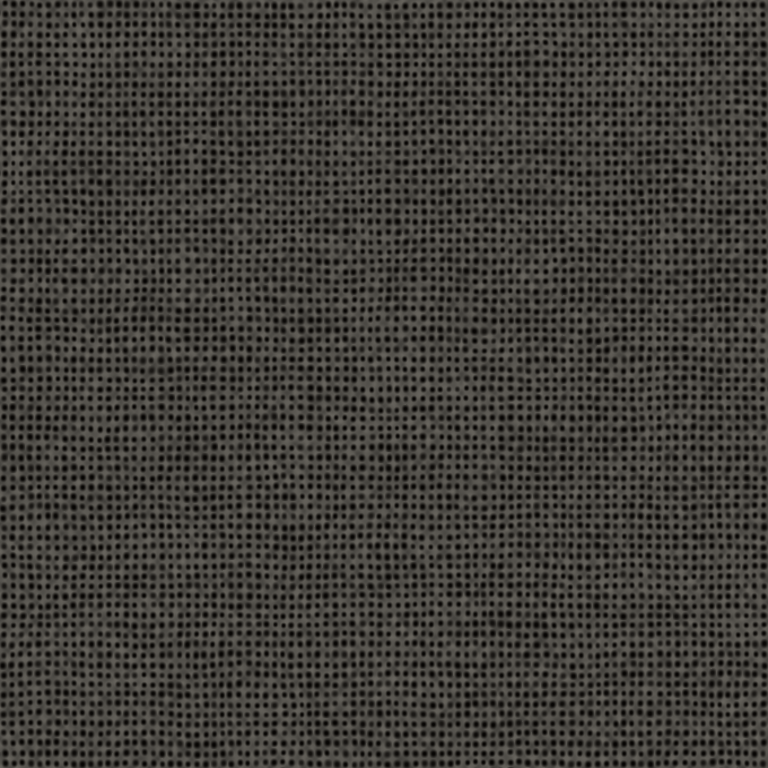
Give the GLSL for this texture, as a WebGL 2 fragment shader.

```glsl
#version 300 es
precision highp float;
// Dark grey-brown plain-woven cloth with small soft holes between uneven threads.

uniform vec2 u_resolution;
out vec4 outColor;

const vec2 THREADS = vec2(88.0, 78.0);            // repeats across and down
const vec3 PIT_COLOR = vec3(0.025, 0.017, 0.010);
const vec3 THREAD_COLOR = vec3(0.335, 0.325, 0.303);
const float HOLE_CORE = 0.06;                     // radii in thread spacings
const float HOLE_EDGE = 0.50;
const float HOLE_POWER = 2.2;                     // 2 is round, more is squarer
const float HOLE_VARIATION = 0.30;
const float DEPTH_VARIATION = 0.30;
const float CENTER_JITTER = 0.14;
const float WOBBLE = 0.35;                        // slow drift of the threads
const float SLUB = 0.09;                          // thick and thin stretches
const float WEAVE_RELIEF = 0.10;
const float GRAIN = 0.22;

float hash(vec2 p) {
  vec3 q = fract(vec3(p.xyx) * 0.1031);
  q += dot(q, q.yzx + 33.33);
  return fract((q.x + q.y) * q.z);
}

float noise(vec2 p) {
  vec2 cell = floor(p);
  vec2 f = fract(p);
  f = f * f * (3.0 - 2.0 * f);
  float low = mix(hash(cell), hash(cell + vec2(1.0, 0.0)), f.x);
  float high = mix(hash(cell + vec2(0.0, 1.0)), hash(cell + 1.0), f.x);
  return mix(low, high, f.y);
}

// Noise centred on zero, from -0.5 to 0.5.
float signedNoise(vec2 p) {
  return noise(p) - 0.5;
}

void main() {
  vec2 grid = gl_FragCoord.xy / u_resolution * THREADS;

  // Each set of threads bends gently along its own length.
  vec2 bend = vec2(signedNoise(grid * vec2(0.30, 0.18) + 17.0),
                   signedNoise(grid * vec2(0.18, 0.30) + 53.0));
  vec2 warped = grid + WOBBLE * bend;
  vec2 cell = floor(warped);
  vec2 local = fract(warped) - 0.5;

  // Soft, slightly displaced hole, narrowed where the yarn is thick.
  vec2 jitter = vec2(hash(cell + 11.0), hash(cell + 37.0)) - 0.5;
  float slubAcross = signedNoise(warped * vec2(0.13, 0.90) + 71.0);
  float slubDown = signedNoise(warped * vec2(0.90, 0.13) + 97.0);
  float size = 1.0 + HOLE_VARIATION * (hash(cell + 5.0) - 0.5);
  size -= SLUB * (slubAcross + slubDown);
  vec2 offset = pow(abs(local - CENTER_JITTER * jitter), vec2(HOLE_POWER));
  float radius = pow(offset.x + offset.y, 1.0 / HOLE_POWER) / size;
  float depth = 1.0 - DEPTH_VARIATION * pow(hash(cell + 23.0), 3.0);
  float hole = depth * (1.0 - smoothstep(HOLE_CORE, HOLE_EDGE, radius));

  // Alternating over-and-under relief, yarn shade and fine fibre grain.
  vec2 wave = cos(3.14159 * mod(warped, 2.0));
  float shade = 1.0 + WEAVE_RELIEF * wave.x * wave.y;
  shade += SLUB * (slubAcross + 0.5 * slubDown);
  shade += GRAIN * signedNoise(grid * 2.1 + 131.0);

  vec3 color = mix(THREAD_COLOR * shade, PIT_COLOR, hole);
  outColor = vec4(clamp(color, 0.0, 1.0), 1.0);
}
```
